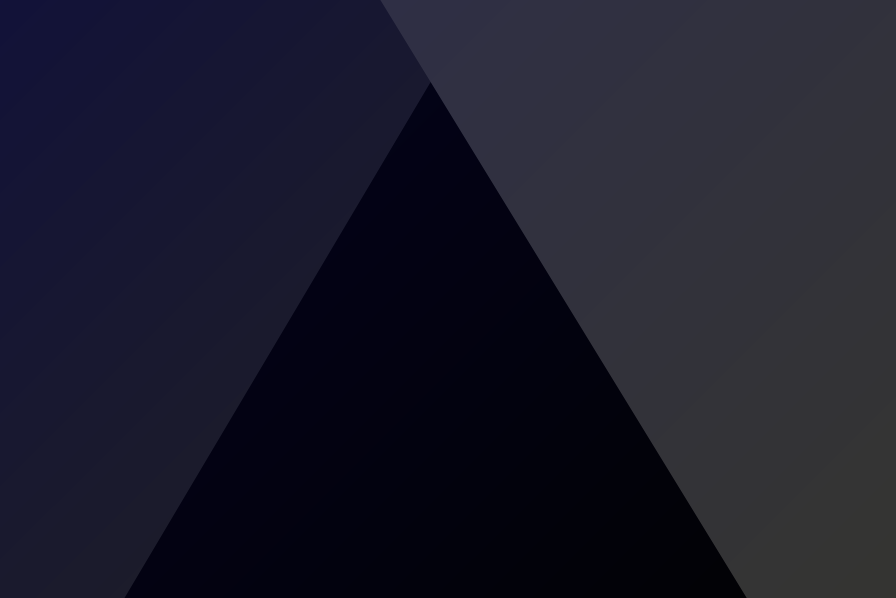
This background is drawn by a WebGL 2 fragment shader. Its source:

```glsl
#version 300 es
precision highp float;

uniform vec2 u_resolution;
out vec4 fragColor;

// Signed distance to the line through a and b, positive on its right side
float lineDistance(vec2 p, vec2 a, vec2 b) {
    vec2 along = normalize(b - a);
    return dot(p - a, vec2(along.y, -along.x));
}

float coverage(float distanceInside) {
    float pixel = 1.0 / u_resolution.y;
    return smoothstep(-0.6 * pixel, 0.6 * pixel, distanceInside);
}

void main() {
    vec2 p = gl_FragCoord.xy / u_resolution * vec2(1.497, 1.0);

    // Diagonal ramp: 0 at the upper left, 1 at the lower right
    float ramp = (p.x + 1.0 - p.y) / 2.497;

    // Each panel fades from blue towards grey or black
    vec3 triangle = mix(vec3(0.012, 0.012, 0.128), vec3(0.008, 0.006, 0.008), ramp);
    vec3 leftPanel = mix(vec3(0.070, 0.070, 0.222), vec3(0.150, 0.150, 0.110), ramp);
    vec3 rightPanel = mix(vec3(0.176, 0.176, 0.298), vec3(0.206, 0.206, 0.193), ramp);

    // The right panel overlaps the left one above the apex
    vec2 apex = vec2(0.719, 0.862);
    float leftMask = coverage(-lineDistance(p, vec2(0.208, 0.0), apex));
    float rightMask = coverage(lineDistance(p, vec2(1.2476, 0.0), vec2(0.6355, 1.0)));

    vec3 color = mix(triangle, leftPanel, leftMask);
    color = mix(color, rightPanel, rightMask);
    fragColor = vec4(color, 1.0);
}
```
